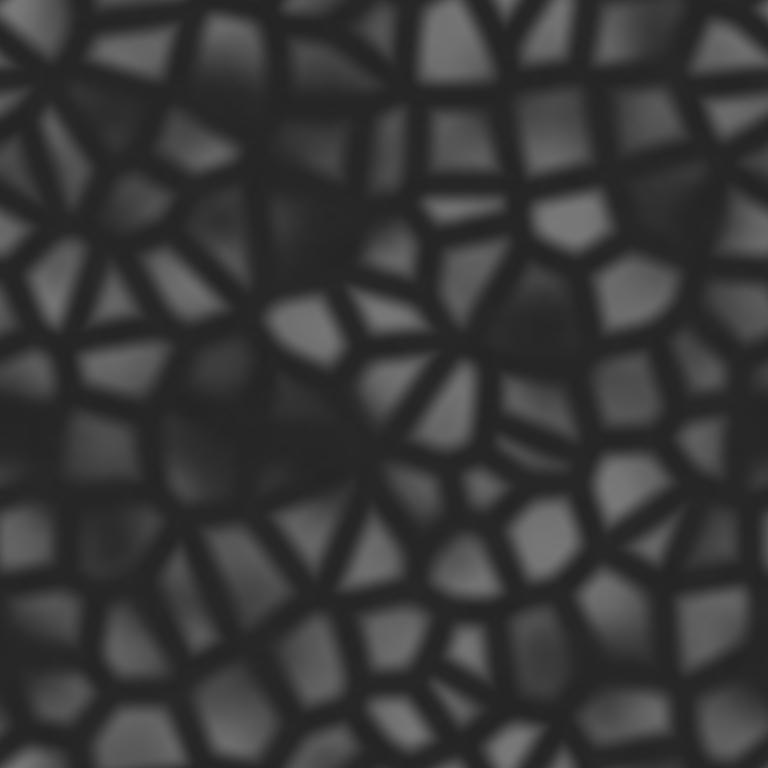
A WebGL 1 fragment shader for this texture:

```glsl
precision highp float;

uniform vec2 u_resolution;

#define CELLS 9.0
#define JITTER 0.96
#define CRACK_START 0.03
#define CRACK_END 0.32
#define ROUNDING 22.0
#define PATCH_REPEATS 7.0
#define DARK 0.148
#define BRIGHT 0.465
#define GRAIN 0.012

float hash(vec2 p) {
  return fract(sin(dot(p, vec2(127.1, 311.7))) * 43758.5453);
}

// Position of the stone centre inside its grid square, wrapping at the canvas edge
vec2 stoneCentre(vec2 square) {
  vec2 id = mod(square, CELLS);
  vec2 random = vec2(hash(id + 3.7), hash(id + 41.3));
  return 0.5 + JITTER * (random - 0.5);
}

// Value noise that repeats after a whole number of squares
float tiledNoise(vec2 uv, float repeats, float seed) {
  vec2 p = uv * repeats;
  vec2 i = floor(p);
  vec2 f = fract(p);
  f = f * f * (3.0 - 2.0 * f);
  vec2 lo = mod(i, repeats) + seed;
  vec2 hi = mod(i + 1.0, repeats) + seed;
  float bottom = mix(hash(lo), hash(vec2(hi.x, lo.y)), f.x);
  float top = mix(hash(vec2(lo.x, hi.y)), hash(hi), f.x);
  return mix(bottom, top, f.y);
}

// Returns the softened distance to the stone's border and a random value per stone
vec2 stones(vec2 uv) {
  vec2 p = uv * CELLS;
  vec2 square = floor(p);
  vec2 local = p - square;

  // Nearest centre
  vec2 nearestSquare = vec2(0.0);
  vec2 toNearest = vec2(0.0);
  float nearest = 100.0;
  for (int y = -2; y <= 2; y++) {
    for (int x = -2; x <= 2; x++) {
      vec2 offset = vec2(float(x), float(y));
      vec2 toCentre = offset + stoneCentre(square + offset) - local;
      float d = dot(toCentre, toCentre);
      if (d < nearest) {
        nearest = d;
        toNearest = toCentre;
        nearestSquare = offset;
      }
    }
  }

  // Smooth minimum of the distances to all bisectors
  float sum = 0.0;
  for (int y = -2; y <= 2; y++) {
    for (int x = -2; x <= 2; x++) {
      vec2 offset = nearestSquare + vec2(float(x), float(y));
      vec2 toCentre = offset + stoneCentre(square + offset) - local;
      vec2 across = toCentre - toNearest;
      if (dot(across, across) > 0.0001) {
        float border = dot(0.5 * (toNearest + toCentre), normalize(across));
        sum += exp(-ROUNDING * border);
      }
    }
  }
  float id = hash(mod(square + nearestSquare, CELLS) + 87.1);
  return vec2(-log(sum) / ROUNDING, id);
}

void main() {
  vec2 uv = gl_FragCoord.xy / u_resolution;
  vec2 stone = stones(uv);
  float relief = smoothstep(CRACK_START, CRACK_END, stone.x);

  // Uneven light: broad patches, smaller ones and a tone per stone
  float broad = tiledNoise(uv, PATCH_REPEATS, 11.0);
  float small = tiledNoise(uv, PATCH_REPEATS * 2.0, 53.0);
  float light = 0.5 * broad + 0.25 * small + 0.25 * stone.y;
  light = smoothstep(0.2, 0.76, light);

  float shade = mix(DARK, BRIGHT, relief * light);

  // Faint mottling of cracks and faces
  float mottle = tiledNoise(uv, 24.0, 7.0) + 0.5 * tiledNoise(uv, 96.0, 29.0);
  shade += GRAIN * (mottle - 0.6);

  gl_FragColor = vec4(vec3(shade), 1.0);
}
```
